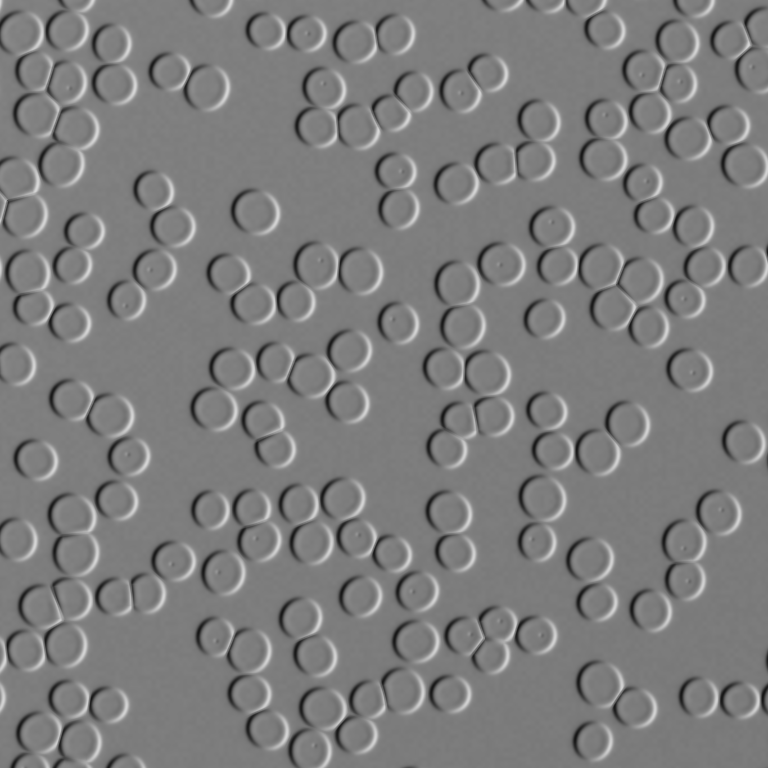
Write a Shadertoy shader that draws this pattern.

```glsl
// Round cells in grey relief, lit from the right, touching in loose chains on a flat ground.
const float PITCH = 0.062;         // spacing of the scatter grid
const float OCCUPANCY = 0.59;      // share of grid sites that hold a cell
const float JITTER = 0.68;         // scatter of a site, in grid units
const float MIN_RADIUS = 0.0230;
const float MAX_RADIUS = 0.0288;
const float OVALNESS = 0.07;
const float CONTACT_REACH = 1.36;  // neighbours closer than this snap together
const float PULL = 0.5;            // share of a gap closed by each cell
const float PUSH = 0.64;           // share of an overlap cleared by each cell
const float MAX_SHIFT = 0.022;
const float RIM_WIDTH = 0.0033;
const float RIM_CONTRAST = 0.295;
const float SLOPE_WIDTH = 0.0072;
const float SLOPE_CONTRAST = 0.045;
const float INNER_CONTRAST = 0.05;
const float DARK_GAIN = 1.16;      // shadows run deeper than lights
const float BLEND_WIDTH = 0.0046;  // softness of the border between pressed cells
const float DIMPLE_SHARE = 0.26;
const float DIMPLE_CONTRAST = 0.11;
const float GRAIN = 0.018;
const float GRAIN_SCALE = 170.0;
const float GROUND = 0.490;
const vec2 LIGHT = vec2(0.965, -0.26);

float hash(vec2 p) {
    return fract(sin(dot(p, vec2(127.1, 311.7))) * 43758.5453);
}

float valueNoise(vec2 p) {
    vec2 i = floor(p), f = fract(p);
    f = f * f * (3.0 - 2.0 * f);
    return mix(mix(hash(i), hash(i + vec2(1, 0)), f.x),
               mix(hash(i + vec2(0, 1)), hash(i + vec2(1, 1)), f.x), f.y);
}

float bell(float x) { return exp(-x * x); }

bool occupied(vec2 id) { return hash(id + 3.7) < OCCUPANCY; }

float cellRadius(vec2 id) { return mix(MIN_RADIUS, MAX_RADIUS, hash(id + 17.3)); }

vec2 looseCentre(vec2 id) {
    vec2 offset = vec2(hash(id + 41.9), hash(id + 73.1)) - 0.5;
    return (id + 0.5 + JITTER * offset) * PITCH;
}

// Pushes overlapping cells apart and draws close ones into contact.
vec2 settledCentre(vec2 id) {
    vec2 centre = looseCentre(id), shift = vec2(0);
    float radius = cellRadius(id);
    for (int y = -1; y <= 1; y++)
    for (int x = -1; x <= 1; x++) {
        vec2 other = id + vec2(x, y);
        if ((x == 0 && y == 0) || !occupied(other)) continue;
        vec2 away = centre - looseCentre(other);
        float dist = max(length(away), 1e-4);
        float contact = radius + cellRadius(other);
        if (dist < contact * CONTACT_REACH)
            shift += (dist < contact ? PUSH : PULL) * (contact - dist) * away / dist;
    }
    return centre + shift * min(1.0, MAX_SHIFT / max(length(shift), 1e-4));
}

// Relief across a cell edge: a strong soft rim over a wide slope, reversed inside.
float rimShade(float d, vec2 normal) {
    float profile = RIM_CONTRAST * bell(d / RIM_WIDTH)
                  + SLOPE_CONTRAST * bell(d / SLOPE_WIDTH)
                  - INNER_CONTRAST * bell((d + 0.0088) / 0.0040);
    float shade = dot(normal, LIGHT) * profile;
    return shade < 0.0 ? shade * DARK_GAIN : shade;
}

// Small pit seen near the middle of some cells.
float dimpleShade(vec2 q, vec2 id) {
    if (hash(id + 91.3) > DIMPLE_SHARE) return 0.0;
    vec2 spot = q - 0.016 * (vec2(hash(id + 5.1), hash(id + 8.6)) - 0.5);
    return -DIMPLE_CONTRAST * dot(spot, LIGHT) / 0.0018 * bell(length(spot) / 0.0030);
}

void mainImage(out vec4 fragColor, in vec2 fragCoord) {
    vec2 p = fragCoord / iResolution.y;
    vec2 home = floor(p / PITCH);

    // Nearest and second nearest cell: distance to the edge, then outward normal.
    vec3 near = vec3(1, 0, 0), next = vec3(1, 0, 0);
    float dimple = 0.0;
    for (int y = -1; y <= 1; y++)
    for (int x = -1; x <= 1; x++) {
        vec2 id = home + vec2(x, y);
        if (!occupied(id)) continue;
        vec2 q = p - settledCentre(id);
        float dist = max(length(q), 1e-5);
        vec2 normal = q / dist;
        float turn = 6.2832 * hash(id + 29.4);
        float along = dot(normal, vec2(cos(turn), sin(turn)));
        float radius = cellRadius(id) * (1.0 + OVALNESS * (along * along - 0.5));
        vec3 cell = vec3(dist - radius, normal);
        if (cell.x < near.x) {
            next = near;
            near = cell;
            dimple = dimpleShade(q, id);
        } else if (cell.x < next.x) {
            next = cell;
        }
    }

    // Pressed cells share a flat border, blended softly across it.
    float gap = next.x - near.x;
    float edge = max(near.x, -0.5 * gap);
    float nextEdge = max(next.x, 0.5 * gap);
    float share = 0.5 + 0.5 * smoothstep(0.0, BLEND_WIDTH, gap);
    float relief = mix(rimShade(nextEdge, next.yz), rimShade(edge, near.yz), share);
    float inside = 1.0 - smoothstep(-0.003, 0.0, edge);

    // Flat ground with a faint slope of tone and fine grain.
    float tone = GROUND + 0.012 * (p.y - p.x) + 0.006 * inside;
    tone += relief + dimple * inside;
    tone += GRAIN * (valueNoise(p * GRAIN_SCALE) - 0.5);
    fragColor = vec4(vec3(clamp(tone, 0.0, 1.0)), 1.0);
}
```
